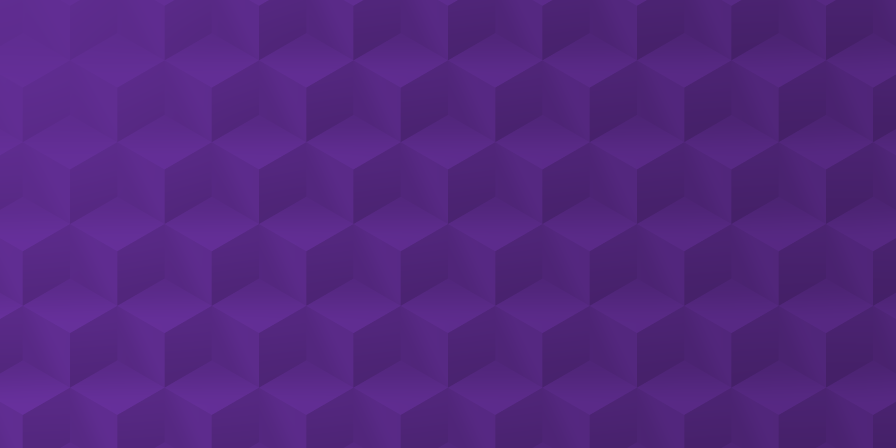
A Shadertoy shader for this pattern:

```glsl
// Purple hexagonal cells shaded as hollow cube corners, lit from the upper left.
#define PITCH 0.2109                  // cell width, in canvas heights
#define ORIGIN vec2(0.6836, 0.5609)   // centre of one cell, in canvas heights
#define TINT vec3(1.0, 0.467, 1.515)  // hue, scaled by the tone
#define FLOOR_TONES vec2(0.318, 0.362) // back corner, front corner
#define LEFT_TONES vec2(0.288, 0.314)  // shaded, lit
#define RIGHT_TONES vec2(0.310, 0.338) // shaded, lit
#define FLAT_TONE 0.345
#define LIGHT_RANGE vec2(1.12, 0.93)  // brightness at the left and right
#define SAMPLES 3

const float SQRT3 = 1.7320508;

// Offset from the nearest centre of a pointy-top hexagon of unit width.
vec2 hexOffset(vec2 p) {
    vec2 period = vec2(1.0, SQRT3);
    vec2 a = mod(p + 0.5 * period, period) - 0.5 * period;
    vec2 b = mod(p, period) - 0.5 * period;
    return dot(a, a) < dot(b, b) ? a : b;
}

// Tone of the floor or of one of the two walls inside a cell.
float cellTone(vec2 h) {
    float across = 2.0 * abs(h.x);          // 0 at the inner corner, 1 at the rim
    float rise = h.y * SQRT3 + abs(h.x);    // height above the floor edge
    if (rise < 0.0) {
        float front = -h.y * SQRT3 + 0.12 * h.x;
        return mix(FLOOR_TONES.x, FLOOR_TONES.y, smoothstep(0.0, 0.85, front));
    }
    if (h.x < 0.0) {
        float lit = 0.65 * rise + 0.35 * (1.0 - across);
        return mix(LEFT_TONES.x, LEFT_TONES.y, smoothstep(0.05, 1.0, lit));
    }
    // A soft diagonal shadow falls from the top of the inner corner.
    float lit = across - 0.65 * (1.0 - rise);
    return mix(RIGHT_TONES.x, RIGHT_TONES.y, smoothstep(-0.35, 0.55, lit));
}

// Cell shading under the broad light, with the relief fading near the light.
vec3 shade(vec2 coord) {
    vec2 uv = coord / iResolution.xy;
    vec2 p = (coord / iResolution.y - ORIGIN) / PITCH;
    float light = mix(LIGHT_RANGE.x, LIGHT_RANGE.y, smoothstep(-0.1, 1.0, uv.x));
    float fromLight = length((uv - vec2(0.0, 1.0)) * vec2(1.0, 0.45));
    float relief = mix(0.25, 1.0, smoothstep(0.0, 0.4, fromLight));
    return TINT * light * mix(FLAT_TONE, cellTone(hexOffset(p)), relief);
}

void mainImage(out vec4 fragColor, in vec2 fragCoord) {
    // Average a grid of samples to smooth the edges.
    vec3 sum = vec3(0.0);
    for (int j = 0; j < SAMPLES; j++) {
        for (int i = 0; i < SAMPLES; i++) {
            vec2 jitter = (vec2(i, j) + 0.5) / float(SAMPLES) - 0.5;
            sum += shade(fragCoord + jitter);
        }
    }
    fragColor = vec4(sum / float(SAMPLES * SAMPLES), 1.0);
}
```
